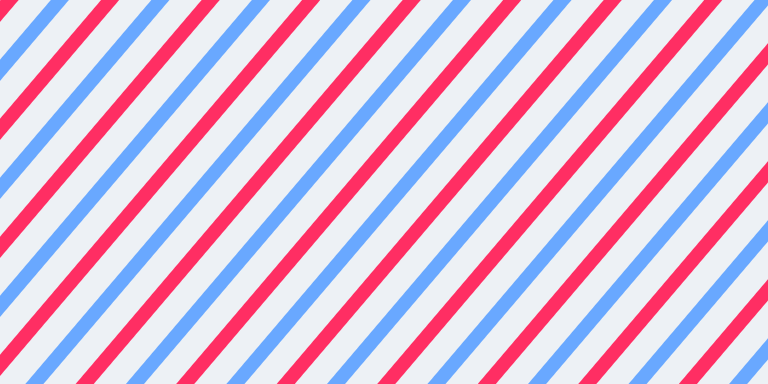
Reproduce this pattern procedurally as a WebGL 2 fragment shader.

```glsl
#version 300 es
precision highp float;

uniform vec2 u_resolution;
out vec4 outColor;

// Lengths are in canvas heights
const float STRIPE_ANGLE = 0.8653;  // radians above the horizontal
const float PERIOD = 0.1993;        // from one red stripe to the next
const float RED_PHASE = 0.842;      // red centre, in periods
const float BLUE_PHASE = RED_PHASE + 0.5;
const float STRIPE_WIDTH = 0.18;    // in periods

const vec3 PAPER = vec3(0.93, 0.945, 0.96);
const vec3 BLUE = vec3(0.41, 0.66, 1.0);
const vec3 RED = vec3(1.0, 0.18, 0.39);

// Smooth coverage of a repeating stripe; t and pixel are in periods
float stripe(float t, float phase, float pixel) {
    float centreDistance = abs(fract(t - phase + 0.5) - 0.5);
    float edgeDistance = centreDistance - 0.5 * STRIPE_WIDTH;
    return clamp(0.5 - edgeDistance / pixel, 0.0, 1.0);
}

void main() {
    vec2 position = gl_FragCoord.xy / u_resolution.y;
    float pixel = 1.0 / (u_resolution.y * PERIOD);

    // Distance across the stripes, counted in periods
    vec2 across = vec2(sin(STRIPE_ANGLE), -cos(STRIPE_ANGLE));
    float t = dot(position, across) / PERIOD;

    // Alternating stripes over the paper
    vec3 color = mix(PAPER, BLUE, stripe(t, BLUE_PHASE, pixel));
    color = mix(color, RED, stripe(t, RED_PHASE, pixel));
    outColor = vec4(color, 1.0);
}
```
